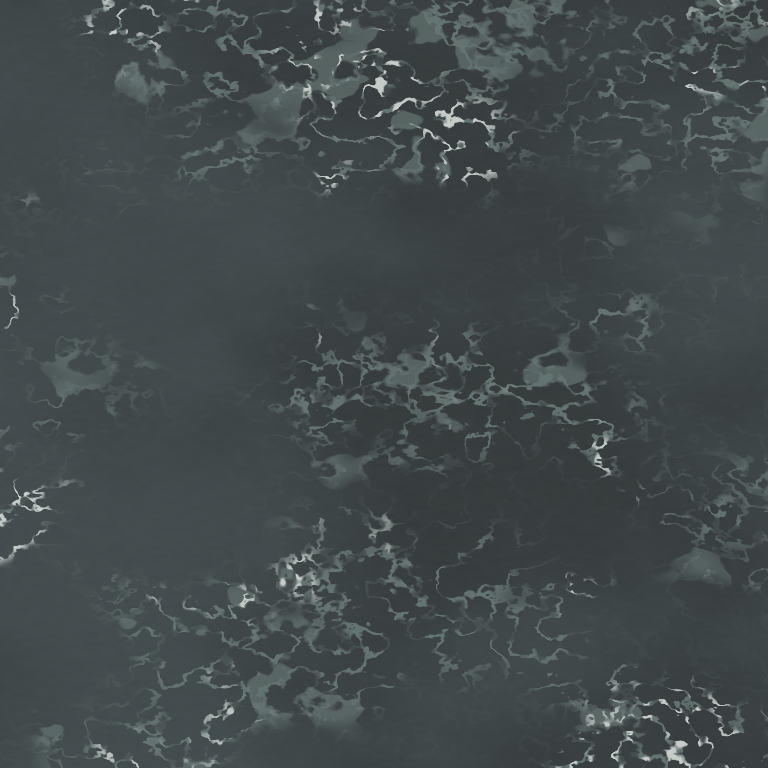
A WebGL 1 fragment shader for this texture:

```glsl
precision highp float;
// Dark slate surface with clusters of thin mineral veins, pale flakes and bright glints.

uniform vec2 u_resolution;

#define SHADE_SCALE 2.6
#define CLUSTER_SCALE 5.0
#define VEIN_SCALE 36.0
#define VEIN_WIDTH 0.045
#define FLAKE_SCALE 13.0
#define GLINT_SCALE 95.0
#define GRAIN 0.010
#define SLATE_DARK vec3(0.217, 0.236, 0.242)
#define SLATE_LIGHT vec3(0.264, 0.302, 0.308)
#define VEIN_COLOR vec3(0.390, 0.455, 0.445)
#define GLINT_COLOR vec3(0.780, 0.800, 0.790)

// Sine-free hash of a lattice point, 0 to 1.
float hash(vec2 p) {
  vec3 q = fract(p.xyx * 0.1031);
  q += dot(q, q.yzx + 33.33);
  return fract((q.x + q.y) * q.z);
}

float valueNoise(vec2 p) {
  vec2 cell = floor(p);
  vec2 f = fract(p);
  f = f * f * (3.0 - 2.0 * f);
  float low = mix(hash(cell), hash(cell + vec2(1.0, 0.0)), f.x);
  float high = mix(hash(cell + vec2(0.0, 1.0)), hash(cell + vec2(1.0, 1.0)), f.x);
  return mix(low, high, f.y);
}

// Four octaves, normalised to 0..1 and rotated to hide the lattice.
float fbm(vec2 p) {
  float sum = 0.0;
  float gain = 0.533;
  for (int i = 0; i < 4; i++) {
    sum += gain * valueNoise(p);
    p = mat2(1.6, 1.2, -1.2, 1.6) * p + 17.3;
    gain *= 0.5;
  }
  return sum;
}

// Contour band of a noise field around its middle value.
float contour(float field, float width) {
  return 1.0 - smoothstep(width * 0.45, width * 1.3, abs(field - 0.5));
}

void main() {
  vec2 uv = gl_FragCoord.xy / u_resolution.y;
  vec2 grainDir = uv * vec2(0.85, 1.2);

  // Cloudy slate with a faint horizontal grain.
  float shade = fbm(grainDir * SHADE_SCALE + 4.7);
  vec3 color = mix(SLATE_DARK, SLATE_LIGHT, smoothstep(0.26, 0.70, shade));
  color += GRAIN * (valueNoise(uv * vec2(90.0, 210.0)) - 0.5);

  // Where veins gather: dense cores inside a wide faint halo.
  float cluster = fbm(grainDir * CLUSTER_SCALE + 31.0);
  float core = smoothstep(0.50, 0.66, cluster);
  float halo = smoothstep(0.36, 0.56, cluster);

  // Broken squiggles traced along noise contours.
  vec2 warp = vec2(valueNoise(uv * 22.0), valueNoise(uv * 22.0 + 50.0)) - 0.5;
  float field = fbm((grainDir + 0.012 * warp) * VEIN_SCALE + 9.0);
  float vein = contour(field, VEIN_WIDTH);
  float breaks = smoothstep(0.25, 0.60, valueNoise(uv * 75.0 + 13.0));
  float strength = (0.16 * halo + 0.84 * core) * mix(0.25, 1.0, breaks);
  color = mix(color, VEIN_COLOR, vein * strength);

  // Flat pale flakes, etched by the same field.
  float flake = smoothstep(0.62, 0.65, fbm(grainDir * FLAKE_SCALE + 71.0));
  flake *= smoothstep(0.47, 0.60, cluster) * smoothstep(0.36, 0.44, field);
  color = mix(color, VEIN_COLOR, 0.70 * flake);

  // Bright glints on the veins of a few clusters.
  float hot = smoothstep(0.48, 0.62, fbm(uv * 6.5 + 113.0));
  hot *= smoothstep(0.50, 0.62, cluster);
  float spark = smoothstep(0.42, 0.68, valueNoise(uv * GLINT_SCALE + 3.0));
  color = mix(color, GLINT_COLOR, contour(field, VEIN_WIDTH * 0.9) * hot * spark);

  gl_FragColor = vec4(color, 1.0);
}
```
